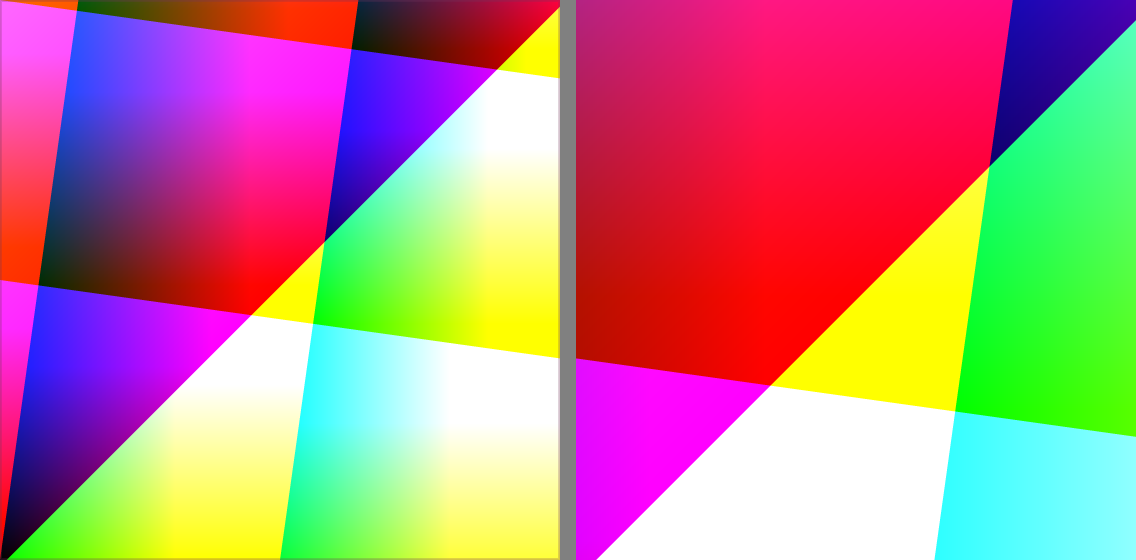
Left: the whole. Right: its middle third, enlarged.
This background is drawn by a WebGL 2 fragment shader. Its source:

```glsl
#version 300 es
precision highp float;
// A tilted two by two lattice of saturated colour ramps, cut by a diagonal.
// Red climbs rightward and blue upward from each cell's corner until they
// clip; green is full below the diagonal and a weak ramp above it.

uniform vec2 u_resolution;
out vec4 fragColor;

const float REPEATS = 2.0;                  // cells across and down
const float TILT = 0.14;                    // lean of the cell edges
const float DIAGONAL_SHIFT = 0.012;         // diagonal is x - y = shift
const vec2 RAMP_ABOVE = vec2(2.65, 2.9);    // red and blue gain above it
const vec2 RAMP_BELOW = vec2(3.2, 3.2);     // red and blue gain below it
const float GREEN_RAMP = 0.4;               // green gain above the diagonal
const float BORDER_WIDTH = 0.003;
const float BORDER_STRENGTH = 0.3;
const vec3 BORDER_COLOR = vec3(0.45, 0.2, 0.35);
const int SAMPLES = 4;                      // antialiasing samples per axis

// Canvas position to lattice coordinates, with whole numbers at cell corners
vec2 toLattice(vec2 p) {
    return REPEATS * (p + TILT * vec2(-p.y, p.x));
}

// Lattice coordinates back to canvas position
vec2 fromLattice(vec2 q) {
    return (q + TILT * vec2(q.y, -q.x)) / (REPEATS * (1.0 + TILT * TILT));
}

vec3 latticeColor(vec2 p) {
    vec2 corner = fromLattice(floor(toLattice(p)));
    float side = p.x - p.y - DIAGONAL_SHIFT;
    bool below = side > 0.0;
    vec2 redBlue = (p - corner) * (below ? RAMP_BELOW : RAMP_ABOVE);
    float green = below ? 1.0 : -side * GREEN_RAMP;
    return clamp(vec3(redBlue.x, green, redBlue.y), 0.0, 1.0);
}

void main() {
    // Average a grid of samples to smooth the cell edges and the diagonal
    vec3 color = vec3(0.0);
    for (int j = 0; j < SAMPLES; j++) {
        for (int i = 0; i < SAMPLES; i++) {
            vec2 offset = (vec2(i, j) + 0.5) / float(SAMPLES) - 0.5;
            color += latticeColor((gl_FragCoord.xy + offset) / u_resolution);
        }
    }
    color /= float(SAMPLES * SAMPLES);

    // Faint tinted rim along the canvas edge
    vec2 uv = gl_FragCoord.xy / u_resolution;
    vec2 inset = min(uv, 1.0 - uv);
    float pixel = 1.0 / min(u_resolution.x, u_resolution.y);
    float rim = 1.0 - smoothstep(BORDER_WIDTH - 0.5 * pixel,
                                 BORDER_WIDTH + 0.5 * pixel,
                                 min(inset.x, inset.y));
    color = mix(color, BORDER_COLOR, rim * BORDER_STRENGTH);

    fragColor = vec4(color, 1.0);
}
```
